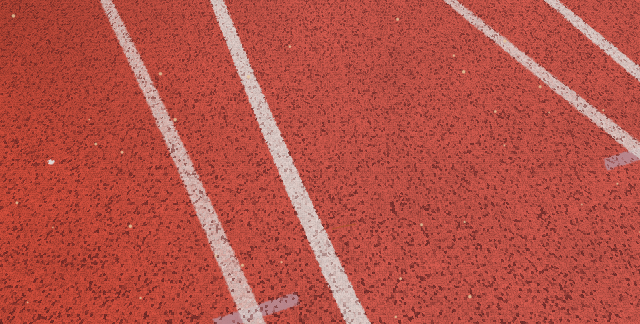
This texture is drawn by a Shadertoy shader. Its source:

```glsl
// Red rubber running track with worn white lane lines, cross ticks and scattered grit.

const vec3 RUBBER_LEFT  = vec3(0.775, 0.285, 0.220);
const vec3 RUBBER_RIGHT = vec3(0.785, 0.335, 0.290);
const vec3 PIT_COLOR    = vec3(0.360, 0.130, 0.130);
const vec3 PAINT_COLOR  = vec3(0.870, 0.830, 0.815);
const vec3 TICK_COLOR   = vec3(0.720, 0.570, 0.610);
const vec3 GRIT_COLOR   = vec3(0.900, 0.770, 0.600);
const vec3 TWIG_COLOR   = vec3(0.640, 0.340, 0.140);
const float HORIZON       = 2.5;    // height where grains would vanish
const float GRAIN_DENSITY = 325.0;
const float GRIT_CELL     = 0.115;
const float GRIT_CHANCE   = 0.26;

// Lane lines, measured down from the top edge: start x, slope, bend, half width
const vec4 LINES[4] = vec4[4](
    vec4(0.326, 0.492, -0.031, 0.0180),
    vec4(0.669, 0.392,  0.045, 0.0205),
    vec4(1.387, 1.250,  0.030, 0.0200),
    vec4(1.700, 1.200,  0.000, 0.0205));
// Widening toward the viewer, wear of the paint
const vec2 LINE_STYLE[4] = vec2[4](
    vec2(0.017, 0.42), vec2(0.017, 0.12), vec2(0.028, 0.32), vec2(0.030, 0.15));

float hash(vec2 p) {
    vec3 q = fract(vec3(p.xyx) * 0.1031);
    q += dot(q, q.yzx + 33.33);
    return fract((q.x + q.y) * q.z);
}

vec2 hash2(vec2 p) {
    return vec2(hash(p), hash(p + 71.7));
}

float valueNoise(vec2 p) {
    vec2 i = floor(p), f = fract(p);
    f = f * f * (3.0 - 2.0 * f);
    return mix(mix(hash(i), hash(i + vec2(1, 0)), f.x),
               mix(hash(i + vec2(0, 1)), hash(i + vec2(1, 1)), f.x), f.y);
}

// Cellular granules: x = random tone, y = distance to the granule border
vec2 granules(vec2 p) {
    vec2 cell = floor(p), f = fract(p);
    float nearest = 9.0, second = 9.0, tone = 0.0;
    for (int j = -1; j <= 1; j++)
    for (int i = -1; i <= 1; i++) {
        vec2 o = vec2(i, j);
        float d = length(o + 0.15 + 0.7 * hash2(cell + o) - f);
        if (d < nearest) {
            second = nearest;
            nearest = d;
            tone = hash(cell + o + 19.3);
        } else second = min(second, d);
    }
    return vec2(tone, second - nearest);
}

float segmentDistance(vec2 p, vec2 a, vec2 b) {
    vec2 ab = b - a;
    return length(p - a - ab * clamp(dot(p - a, ab) / dot(ab, ab), 0.0, 1.0));
}

// Square-ended bar from a to b
float barDistance(vec2 p, vec2 a, vec2 b, float halfWidth) {
    vec2 axis = normalize(b - a), q = p - 0.5 * (a + b);
    vec2 d = abs(vec2(dot(q, axis), dot(q, vec2(-axis.y, axis.x))))
           - vec2(0.5 * length(b - a), halfWidth);
    return length(max(d, 0.0)) + min(max(d.x, d.y), 0.0);
}

float lineDistance(vec2 p, vec4 shape, float widening) {
    float v = 1.0 - p.y;
    float center = shape.x + v * (shape.y + shape.z * v);
    float slope = shape.y + 2.0 * shape.z * v;
    return (abs(p.x - center) - shape.w - widening * v) / sqrt(1.0 + slope * slope);
}

float cover(float d, float soft) {
    return 1.0 - smoothstep(-soft, soft, d);
}

void mainImage(out vec4 fragColor, in vec2 fragCoord) {
    vec2 p = fragCoord / iResolution.y;
    float soft = 0.8 / iResolution.y;

    // Rubber granules, growing toward the lower edge
    float depth = HORIZON - p.y;
    vec2 ground = vec2((p.x - 1.0) / depth, -log(depth)) * GRAIN_DENSITY + 400.0;
    vec2 grain = granules(ground);
    float pit = smoothstep(0.76, 0.96, grain.x);
    float gap = 1.0 - smoothstep(0.0, 0.28, grain.y);
    float patches = valueNoise(p * 5.0) * 0.6 + valueNoise(p * 17.0) * 0.4;

    vec3 color = mix(RUBBER_LEFT, RUBBER_RIGHT, smoothstep(0.1, 1.3, p.x + 0.3 * p.y));
    color *= 0.93 + 0.13 * fract(grain.x * 7.31) + 0.08 * (patches - 0.5);
    color *= 1.0 - 0.10 * smoothstep(0.7, 0.0, p.x) * smoothstep(0.5, 1.0, p.y);
    color = mix(color, PIT_COLOR, pit * mix(0.72, 0.5, p.y));
    color *= 1.0 - 0.16 * gap;

    // Faded cross ticks
    float ragged = (grain.x - 0.5) * 0.005;
    float tick = min(barDistance(p, vec2(0.665, -0.005), vec2(0.920, 0.080), 0.020),
                     barDistance(p, vec2(1.868, 0.492), vec2(2.020, 0.540), 0.018));
    color = mix(color, TICK_COLOR, cover(tick + ragged, soft * 1.5) * (0.82 - 0.5 * pit));

    // Lane lines, with rubber showing through the worn paint
    for (int i = 0; i < 4; i++) {
        float d = lineDistance(p, LINES[i], LINE_STYLE[i].x);
        float wear = LINE_STYLE[i].y;
        float paint = 0.97 - wear * (0.25 + 0.5 * fract(grain.x * 3.7)) - (0.25 + 0.4 * wear) * pit;
        vec3 tint = PAINT_COLOR * (0.95 + 0.08 * fract(grain.x * 5.3) - 0.06 * gap);
        color = mix(color, tint, cover(d + ragged, soft * (1.0 + 2.0 * wear)) * paint);
    }

    // Sparse pale grit
    vec2 cell = floor(p / GRIT_CELL);
    vec2 spot = (cell + 0.15 + 0.7 * hash2(cell + 5.0)) * GRIT_CELL;
    float size = mix(0.002, 0.0055, hash(cell + 37.0));
    float present = step(hash(cell + 91.0), GRIT_CHANCE);
    color = mix(color, GRIT_COLOR, present * 0.85 * cover(length(p - spot) - size, soft));

    // White fleck and a dry twig
    vec2 fleck = p - vec2(0.157, 0.500);
    float fleckShape = length(fleck * vec2(0.8, 1.2)) - 0.008 - ragged;
    color = mix(color, PAINT_COLOR, cover(fleckShape, soft));
    vec2 bowed = p + vec2(0.0, 1.5 * (p.x - 1.06) * (p.x - 1.06));
    float twig = segmentDistance(bowed, vec2(1.026, 0.295), vec2(1.097, 0.309)) - 0.0015;
    color = mix(color, TWIG_COLOR, 0.8 * cover(twig, soft));

    fragColor = vec4(color, 1.0);
}
```
